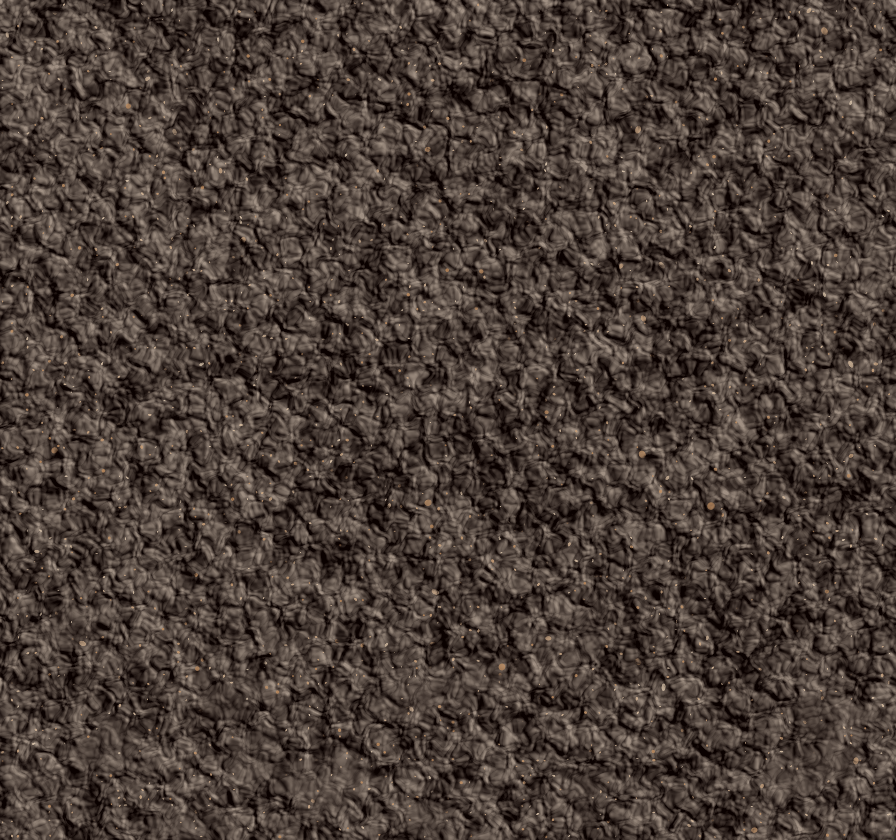
A Shadertoy shader for this texture:

```glsl
const vec3 HOLLOW = vec3(0.08, 0.042, 0.033);
const vec3 CRUST = vec3(0.60, 0.54, 0.49);
const vec3 AMBER = vec3(0.76, 0.55, 0.36);
const vec3 QUARTZ = vec3(0.90, 0.82, 0.72);
const vec2 LIGHT_DIR = vec2(0.77, 0.64);

vec3 hash3(vec2 cell, float seed) {
    vec3 q = fract(vec3(cell.xyx) * vec3(0.1031, 0.1030, 0.0973) + seed * 0.137);
    q += dot(q, q.yxz + 33.33);
    return fract((q.xxy + q.yzz) * q.zyx);
}

float noise(vec2 p, float seed) {
    vec2 i = floor(p), f = fract(p);
    f = f * f * (3.0 - 2.0 * f);
    float low = mix(hash3(i, seed).x, hash3(i + vec2(1, 0), seed).x, f.x);
    float high = mix(hash3(i + vec2(0, 1), seed).x, hash3(i + vec2(1, 1), seed).x, f.x);
    return mix(low, high, f.y);
}

// Overlapping rounded crumbs, one per cell
float crumbs(vec2 p, float seed) {
    vec2 cell = floor(p);
    float top = 0.0;
    for (int y = -1; y <= 1; y++) {
        for (int x = -1; x <= 1; x++) {
            vec2 neighbour = cell + vec2(x, y);
            vec3 rnd = hash3(neighbour, seed);
            float radius = mix(0.45, 0.85, rnd.z);
            vec2 offset = (neighbour + rnd.xy - p) / radius;
            top = max(top, radius * (1.0 - dot(offset, offset)));
        }
    }
    return top;
}

float soilHeight(vec2 p) {
    vec2 warp = vec2(noise(p * 70.0, 1.0), noise(p * 70.0, 2.0)) - 0.5;
    p += warp * 0.012;
    return 0.46 * crumbs(p * 36.0, 3.0)
         + 0.32 * crumbs(p * 76.0, 4.0)
         + 0.22 * crumbs(p * 155.0, 5.0);
}

// Sparse mineral flecks: x is coverage, y is a random tint
vec2 flecks(vec2 p, float density, float chance, vec2 sizes, float pixel, float seed) {
    vec2 cell = floor(p * density);
    vec3 place = hash3(cell, seed);
    vec3 look = hash3(cell, seed + 9.0);
    vec2 d = p - (cell + 0.3 + 0.4 * place.xy) / density;
    float angle = look.x * 6.283;
    d = mat2(cos(angle), sin(angle), -sin(angle), cos(angle)) * d;
    d.y *= mix(1.0, 1.9, look.y);
    float radius = mix(sizes.x, sizes.y, look.z * look.z);
    float cover = 1.0 - smoothstep(radius - 0.6 * pixel, radius + 0.6 * pixel, length(d));
    return vec2(cover * step(place.z, chance), look.y);
}

vec3 addFlecks(vec3 color, vec2 fleck, float strength) {
    return mix(color, mix(AMBER, QUARTZ, fleck.y), fleck.x * strength);
}

void mainImage(out vec4 fragColor, in vec2 fragCoord) {
    float pixel = 1.0 / iResolution.y;
    vec2 p = fragCoord * pixel;

    // Crumb relief lit from the upper right
    float height = soilHeight(p);
    float slope = height - soilHeight(p + LIGHT_DIR * 0.0038);
    float grain = noise(p * 230.0, 6.0) - 0.5;
    float patches = noise(p * 7.0, 7.0) + noise(p * 17.0, 8.0) - 1.0;
    float tone = 0.38 + 1.05 * (height - 0.35) + 1.15 * slope
               + 0.34 * grain + 0.10 * patches;

    // A few smoother clods near the bottom
    vec2 clodPos = p * vec2(9.0, 14.0) + 0.5 * noise(p * 30.0, 10.0);
    float clod = smoothstep(0.52, 0.68, crumbs(clodPos, 11.0));
    clod *= 1.0 - smoothstep(0.12, 0.38, p.y);
    tone = mix(tone, 0.32 + 0.45 * tone, clod * 0.65);

    vec3 color = mix(HOLLOW, CRUST, clamp(tone, -0.08, 1.05));

    // Fine glints and rarer large chips
    float exposed = smoothstep(0.1, 0.4, height);
    vec2 fine = flecks(p, 110.0, 0.13, vec2(0.0010, 0.0022), pixel, 12.0);
    vec2 chips = flecks(p, 36.0, 0.06, vec2(0.0020, 0.0048), pixel, 13.0);
    color = addFlecks(color, fine, 0.8 * exposed);
    color = addFlecks(color, chips, 0.7 * exposed);

    fragColor = vec4(max(color, 0.0), 1.0);
}
```
